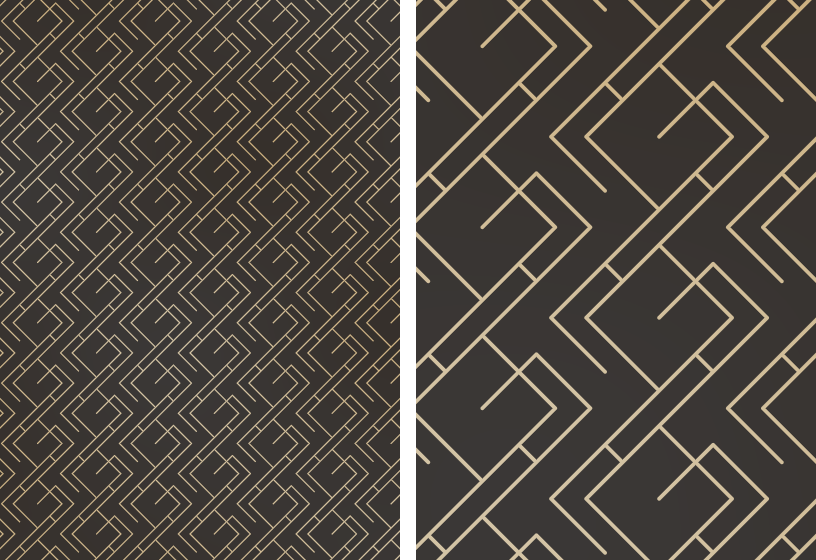
Left, the full canvas; right, a detail of the centre.
A WebGL 2 fragment shader for this pattern:

```glsl
#version 300 es
precision highp float;
// Art-deco lattice of interlocking angular hooks in thin gold on charcoal.
// One motif of 45-degree segments repeats down each column; every next column
// drops by half a repeat. Layered sines drift the tone from warm to cool.

uniform vec2 u_resolution;
out vec4 fragColor;

float segment(vec2 p, vec2 a, vec2 b) {
    vec2 pa = p - a, ba = b - a;
    return length(pa - ba * clamp(dot(pa, ba) / dot(ba, ba), 0.0, 1.0));
}

// Distance to one motif; the vertical repeat is 1.
float motif(vec2 p) {
    const float inner = 0.403, outer = 0.597, hook = 0.2985;

    // Two long rails of the diagonal band
    float d = segment(p, vec2(-outer, 0.0), vec2(inner, 1.0));
    d = min(d, segment(p, vec2(-inner, 0.0), vec2(outer, 1.0)));

    // Sides of the inner diamond
    d = min(d, segment(p, vec2(0.0, inner), vec2(inner, 0.0)));
    d = min(d, segment(p, vec2(-inner, 0.0), vec2(0.0, -inner)));

    // Hook from the centre over the right corner, and the free tail at left
    d = min(d, segment(p, vec2(0.0), vec2(hook)));
    d = min(d, segment(p, vec2(hook), vec2(outer, 0.0)));
    d = min(d, segment(p, vec2(-outer, 0.0), vec2(-hook)));

    // Short ticks across the bands on either side
    vec2 tick = vec2(-1.0, 1.0);
    d = min(d, segment(p, tick * 0.2015, tick * hook));
    return min(d, segment(p, -tick * 0.2015, -tick * hook));
}

// Nearest line over the neighbouring columns and rows.
float lattice(vec2 p) {
    const float columnWidth = 0.9764;
    float nearest = 1e3;
    float column = round(p.x / columnWidth);
    for (int i = -1; i <= 1; i++) {
        float c = column + float(i);
        vec2 local = p - vec2(c * columnWidth, 0.5 * c);
        local.y -= round(local.y);
        for (int j = -1; j <= 1; j++)
            nearest = min(nearest, motif(local - vec2(0.0, float(j))));
    }
    return nearest;
}

void main() {
    vec2 uv = gl_FragCoord.xy / u_resolution.y;
    const float repeatsPerHeight = 9.281;

    // Lines with one-pixel edge smoothing
    float d = lattice((uv - vec2(0.3828, 0.4775)) * repeatsPerHeight);
    float pixel = repeatsPerHeight / u_resolution.y;
    float line = clamp((0.0104 - d) / pixel + 0.5, 0.0, 1.0);

    // Slow warm-to-cool drift along the diagonal
    float cool = 0.5 + 0.36 * cos(6.0 * (uv.x + uv.y - 0.66))
               + 0.14 * sin(9.0 * uv.x - 7.0 * uv.y + 1.5 * sin(5.0 * uv.y));

    vec3 charcoal = mix(vec3(0.211, 0.188, 0.170), vec3(0.229, 0.217, 0.211), cool);
    vec3 gold = mix(vec3(0.80, 0.69, 0.50), vec3(0.83, 0.77, 0.65), cool);
    fragColor = vec4(mix(charcoal, gold, line), 1.0);
}
```
